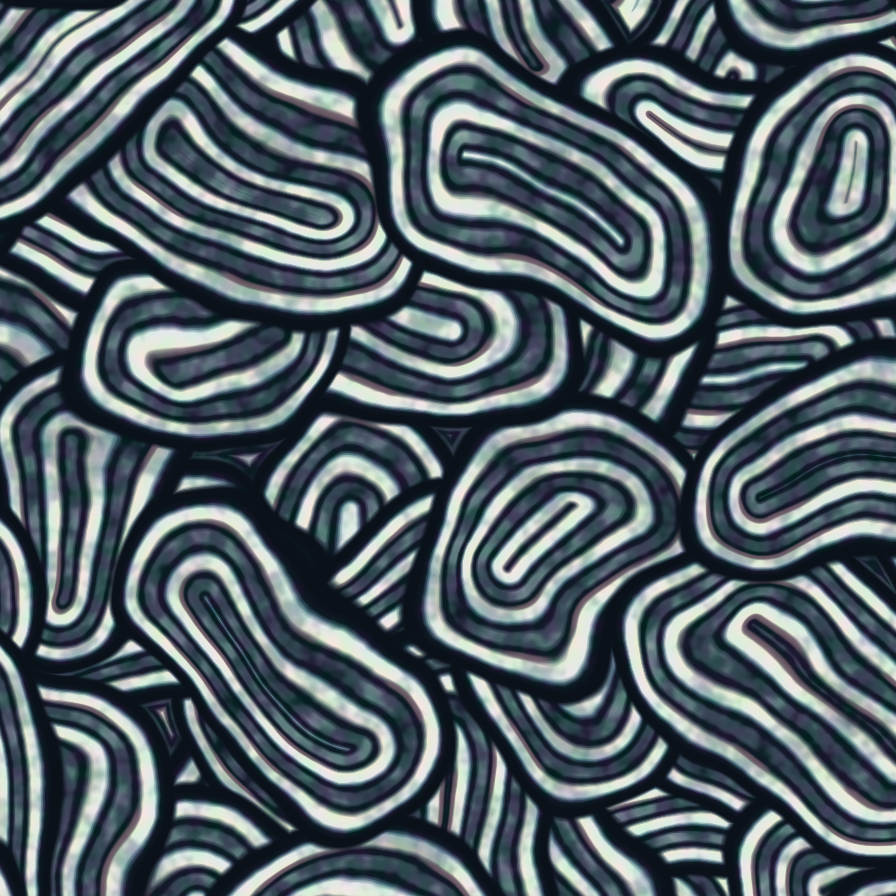
Give the GLSL for this pattern, as a WebGL 2 fragment shader.

```glsl
#version 300 es
precision highp float;
// Draws a labyrinth of overlapping folded lobes filled with nested pale ridges on dark slate.

uniform vec2 u_resolution;
out vec4 fragColor;

const float TAU = 6.2831853;

// Layout, in canvas units
const float LOBE_SIZE = 0.175;      // spacing of the lobe cores
const float CORE_MIN = 0.15, CORE_MAX = 0.65;       // core half lengths, in lobe sizes
const float RADIUS_MIN = 0.40, RADIUS_MAX = 0.85;   // lobe radii, in lobe sizes
const float RIDGE_PERIOD = 0.047;   // distance between ridges
const float FIRST_RIDGE = 0.021;    // distance of the outermost ridge from a fold
const float FOLD_WIDTH = 0.011;
const float BEND = 0.068, BEND_FREQ = 4.6;
const float WOBBLE = 0.009, WOBBLE_FREQ = 14.0;
const float GRAIN = 0.13, GRAIN_FREQ = 85.0;

// Colours, from fold to crest
const vec3 NAVY  = vec3(0.06, 0.10, 0.15);
const vec3 SLATE = vec3(0.21, 0.27, 0.33);
const vec3 STEEL = vec3(0.39, 0.48, 0.51);
const vec3 ASH   = vec3(0.64, 0.70, 0.69);
const vec3 CREAM = vec3(0.89, 0.92, 0.88);
const vec3 MAUVE = vec3(0.45, 0.36, 0.41);
const vec3 WARM_SHIFT = vec3(0.07, 0.0, -0.07);
const vec3 SPECKLE = vec3(0.10, -0.04, 0.07);

// Integer hash of a lattice cell to two values in 0..1
vec2 hash2(vec2 cell) {
    uvec2 q = uvec2(ivec2(cell)) * uvec2(1597334673u, 3812015801u);
    uint n = q.x ^ q.y;
    n = (n ^ (n >> 15)) * 2246822519u;
    n = (n ^ (n >> 13)) * 3266489917u;
    n ^= n >> 16;
    return vec2(n & 65535u, n >> 16) / 65535.0;
}

float cornerSlope(vec2 cell, vec2 offset) {
    float a = TAU * hash2(cell).x;
    return dot(vec2(cos(a), sin(a)), offset);
}

float gradientNoise(vec2 p) {
    vec2 i = floor(p), f = p - i;
    vec2 w = f * f * f * (f * (f * 6.0 - 15.0) + 10.0);
    vec2 e = vec2(1.0, 0.0);
    float low = mix(cornerSlope(i, f), cornerSlope(i + e, f - e), w.x);
    float high = mix(cornerSlope(i + e.yx, f - e.yx), cornerSlope(i + 1.0, f - 1.0), w.x);
    return mix(low, high, w.y);
}

vec2 noise2(vec2 p) {
    return vec2(gradientNoise(p), gradientNoise(p + vec2(37.0, 91.0)));
}

float segmentDistance(vec2 p, vec2 halfAxis) {
    float t = clamp(dot(p, halfAxis) / dot(halfAxis, halfAxis), -1.0, 1.0);
    return length(p - t * halfAxis);
}

// Depth inside the lobe of a cell, negative outside
float lobeDepth(vec2 p, vec2 cell) {
    vec2 centre = cell + mix(vec2(0.15), vec2(0.85), hash2(cell));
    vec2 rnd = hash2(cell + 211.0);
    float angle = TAU * (0.25 + 0.44 * (rnd.x - 0.5));
    vec2 halfAxis = mix(CORE_MIN, CORE_MAX, rnd.y) * vec2(cos(angle), sin(angle));
    float radius = mix(RADIUS_MIN, RADIUS_MAX, hash2(cell + 503.0).x);
    return radius - segmentDistance(p - centre, halfAxis);
}

// x: depth in the frontmost lobe, y: distance to the closest visible lobe edge
vec2 lobes(vec2 uv) {
    vec2 p = uv / LOBE_SIZE, home = floor(p);
    float depth[25], rank[25];
    float front = -1.0, shown = 0.0, closest = -9.0;
    for (int i = 0; i < 25; i++) {
        vec2 cell = home + vec2(i % 5 - 2, i / 5 - 2);
        depth[i] = lobeDepth(p, cell);
        rank[i] = hash2(cell + 907.0).x;
        closest = max(closest, depth[i]);
        if (depth[i] > 0.0 && rank[i] > front) {
            front = rank[i];
            shown = depth[i];
        }
    }
    if (front < 0.0) shown = closest;
    float edge = 9.0;
    for (int i = 0; i < 25; i++)
        if (rank[i] >= front) edge = min(edge, abs(depth[i]));
    return vec2(shown, edge) * LOBE_SIZE;
}

vec3 palette(float tone) {
    vec3 c = mix(NAVY, SLATE, smoothstep(0.0, 0.28, tone));
    c = mix(c, STEEL, smoothstep(0.28, 0.52, tone));
    c = mix(c, ASH, smoothstep(0.52, 0.75, tone));
    return mix(c, CREAM, smoothstep(0.75, 0.95, tone));
}

void main() {
    vec2 uv = gl_FragCoord.xy / min(u_resolution.x, u_resolution.y);

    // Bend the plane so that cores and ridges meander
    vec2 bent = uv + BEND * noise2(uv * BEND_FREQ + 5.0);
    bent += WOBBLE * noise2(uv * WOBBLE_FREQ + 17.0);
    vec2 lobe = lobes(bent);

    // Ridge profile: pale crest, dark flanks, slate floor
    float side = 2.0 * (fract((lobe.x - FIRST_RIDGE) / RIDGE_PERIOD + 0.5) - 0.5);
    float away = abs(side);
    float crest = 1.0 - smoothstep(0.16, 0.54, away);
    float ground = smoothstep(0.58, 0.84, away);
    float patches = gradientNoise(uv * 9.0 + 50.0);
    float mottle = gradientNoise(uv * 30.0 + 80.0);
    float grain = GRAIN * gradientNoise(uv * GRAIN_FREQ);
    float tone = crest * (0.90 + 0.35 * patches + 0.22 * mottle);
    tone += ground * (0.33 + 0.25 * patches + 0.40 * mottle) + grain;

    // Dark folds separate the lobes
    float open = smoothstep(0.25 * FOLD_WIDTH, FOLD_WIDTH, lobe.y);
    tone *= open;
    vec3 colour = palette(tone) * mix(0.65, 1.0, open);

    // Warm and cool crest sides, speckle and scattered mauve fringes
    colour += WARM_SHIFT * crest * open * (side * 1.6 + 0.5 * mottle);
    colour += SPECKLE * gradientNoise(uv * 48.0 + 150.0) * open;
    float fringe = smoothstep(0.2, 0.32, side) * (1.0 - smoothstep(0.42, 0.56, side));
    float spots = smoothstep(0.05, 0.3, gradientNoise(uv * 11.0 + 120.0));
    colour = mix(colour, MAUVE, 0.8 * fringe * spots * open);
    fragColor = vec4(clamp(colour, 0.0, 1.0), 1.0);
}
```
